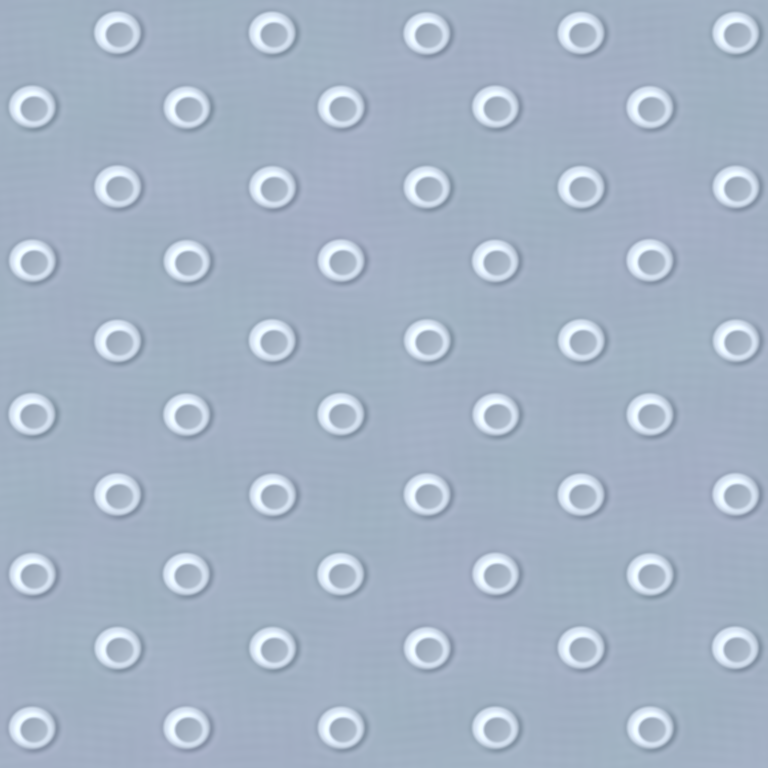
Write a Shadertoy shader that draws this pattern.

```glsl
// Brushed blue-grey sheet with staggered rows of small embossed eyelets lit from the upper left.

vec2 hash2(vec2 p) {
    return fract(sin(vec2(dot(p, vec2(127.1, 311.7)), dot(p, vec2(269.5, 183.3)))) * 43758.55);
}

// Cellular noise: distance to the nearest scattered point
float cellular(vec2 p) {
    vec2 cell = floor(p), local = fract(p);
    float nearest = 2.0;
    for (int y = -1; y <= 1; y++)
        for (int x = -1; x <= 1; x++) {
            vec2 o = vec2(x, y);
            nearest = min(nearest, length(o + hash2(cell + o) - local));
        }
    return nearest;
}

// Soft coverage of the inside of a signed distance
float inside(float d) {
    float soft = max(0.0026, 0.9 / iResolution.y);
    return 1.0 - smoothstep(-soft, soft, d);
}

float ellipse(vec2 q, float radius) {
    return length(q / vec2(1.0, 0.91)) - radius;
}

float band(float d, float width) {
    return exp(-d * d / (width * width));
}

// Sheet: layered streaks and cloudy blotches
vec3 sheet(vec2 p) {
    float streaks = sin(p.y * 410.0 + 2.0 * sin(p.x * 23.0)) * sin(p.x * 31.0 + p.y * 17.0)
                  + 0.6 * sin(p.x * 290.0 + sin(p.y * 37.0)) * sin(p.y * 29.0 - p.x * 11.0);
    float blotch = cellular(p * vec2(9.0, 13.0)) - 0.45;
    float tint = cellular(p * 6.0 + 7.3) - 0.45;
    return vec3(0.635, 0.693, 0.765) + 0.005 * streaks + 0.016 * blotch
         + vec3(0.018, -0.012, 0.014) * tint;
}

// Eyelet: q is the offset from the hole centre, y pointing down
vec3 eyelet(vec3 col, vec2 q, float wear) {
    vec2 rimOffset = q + vec2(0.0022, 0.0025);
    float rim = ellipse(rimOffset, 0.0298);
    float hole = ellipse(q, 0.0172);
    float lit = dot(q, vec2(-0.8, -0.6)) / max(length(q), 0.001);

    // Faint halo and cast shadow
    col += vec3(0.020, 0.013, 0.017) * band(rim - 0.012, 0.004) * (0.6 - 0.4 * lit);
    col -= 0.115 * band(rim - 0.0025, 0.0045) * smoothstep(0.45, -0.8, lit);
    col -= 0.035 * band(rim - 0.003, 0.003) * smoothstep(0.0, 0.9, lit);

    // Bevel, brightest on the lit flank and along the lip of the hole
    vec3 bevel = mix(vec3(0.74, 0.79, 0.85), vec3(0.85, 0.90, 0.96), smoothstep(-0.5, 0.8, lit));
    bevel += 0.11 * band(hole - 0.0045, 0.0042) * (0.9 + 0.2 * wear);
    bevel -= 0.05 * band(rim, 0.004) * (0.7 + 0.6 * wear);
    col = mix(col, bevel, inside(rim));

    // Recessed hole, darker under the lit lip
    vec3 recess = vec3(0.645, 0.698, 0.762) - 0.04 * lit * smoothstep(-0.017, 0.0, hole);
    return mix(col, recess, inside(hole));
}

void mainImage(out vec4 fragColor, in vec2 fragCoord) {
    vec2 p = fragCoord / iResolution.xy;
    p.y = 1.0 - p.y;
    vec3 col = sheet(p);

    // Two interleaved lattices; the second slips down a little in its last two rows
    for (int k = 0; k < 2; k++) {
        vec2 start = k == 0 ? vec2(0.1558, 0.0456) : vec2(0.0440, 0.1419 + 0.0075 * step(0.65, p.y));
        vec2 pitch = vec2(0.2011, 0.2002);
        vec2 cell = floor((p - start) / pitch + 0.5);
        vec2 jitter = hash2(cell + 17.0 * float(k)) - 0.5;
        col = eyelet(col, p - start - pitch * cell - 0.0012 * jitter, jitter.x);
    }
    fragColor = vec4(clamp(col, 0.0, 1.0), 1.0);
}
```
